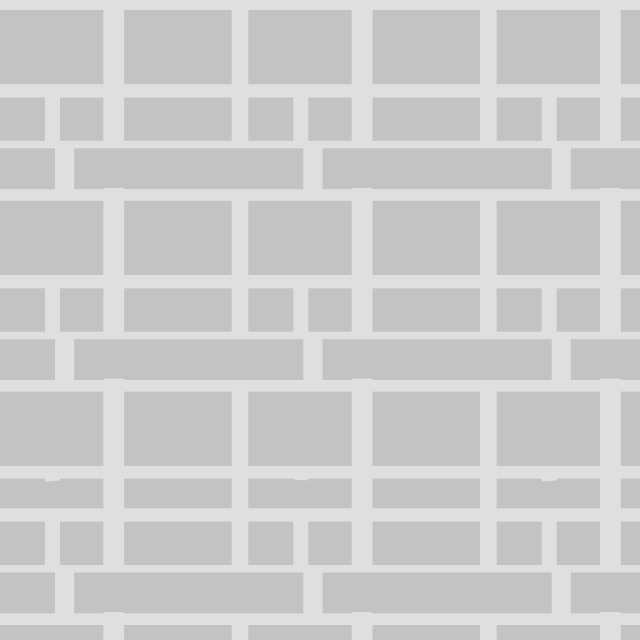
Reproduce this pattern procedurally as a Shadertoy shader.

```glsl
// Lengths are in design units, with UNITS of them per canvas side
const float UNITS = 768.0;
const vec3 BRICK = vec3(0.763);
const vec3 MORTAR = vec3(0.876, 0.874, 0.874);
const vec2 REPEAT = vec2(298.0, 229.0);
const float WRAP = 10.0;                    // half the narrow joint
const vec2 LEFT_BRICK = vec2(0.0, 124.0);   // spans across
const vec2 RIGHT_BRICK = vec2(149.0, 278.0);
const vec2 SPLIT_JOINT = vec2(54.0, 72.0);
const vec2 LONG_JOINT = vec2(66.0, 89.0);
const vec2 TALL_ROW = vec2(12.0, 101.0);    // spans down from the top
const vec2 SPLIT_ROW = vec2(117.0, 169.0);
const vec2 LONG_ROW = vec2(178.0, 227.0);
const vec2 EXTRA_ROW = vec2(574.3, 610.0);
const float EXTRA_START = 560.0;
const float EXTRA_HEIGHT = 51.0;
const float LONG_NOTCH = 1.5;
const vec2 EVEN_NOTCH = vec2(3.5, 2.3);     // depth at left and right
const vec2 ODD_NOTCH = vec2(1.2, 2.2);

// Antialiased coverage of the interval from span.x to span.y
float band(float x, vec2 span, float pixel) {
    return clamp((x - span.x) / pixel + 0.5, 0.0, 1.0)
         * clamp((span.y - x) / pixel + 0.5, 0.0, 1.0);
}

void mainImage(out vec4 fragColor, in vec2 fragCoord) {
    float pixel = UNITS / iResolution.y;
    vec2 p = vec2(fragCoord.x, iResolution.y - fragCoord.y) * pixel;

    // Repeat cell, with the extra course cut out of the vertical rhythm
    float column = floor((p.x + WRAP) / REPEAT.x);
    float u = p.x - column * REPEAT.x;
    float v = mod(p.y - clamp(p.y - EXTRA_START, 0.0, EXTRA_HEIGHT), REPEAT.y);

    // Vertical joints
    float pair = band(u, LEFT_BRICK, pixel) + band(u, RIGHT_BRICK, pixel);
    float splitJoint = band(u, SPLIT_JOINT, pixel);
    float longJoint = band(u, LONG_JOINT, pixel);
    float wideJoint = band(u, vec2(LEFT_BRICK.y, RIGHT_BRICK.x), pixel);

    // Regular courses
    float brick = pair * band(v, TALL_ROW, pixel);
    brick += pair * (1.0 - splitJoint) * band(v, SPLIT_ROW, pixel);
    vec2 longSpan = LONG_ROW - vec2(0.0, LONG_NOTCH * wideJoint);
    brick += (1.0 - longJoint) * band(v, longSpan, pixel);

    // Extra course with slanted notches in its top edge
    vec2 notch = mix(EVEN_NOTCH, ODD_NOTCH, mod(column, 2.0));
    float along = (u - SPLIT_JOINT.x) / (SPLIT_JOINT.y - SPLIT_JOINT.x);
    float depth = splitJoint * mix(notch.x, notch.y, along);
    brick += pair * band(p.y, EXTRA_ROW + vec2(depth, 0.0), pixel);

    fragColor = vec4(mix(MORTAR, BRICK, clamp(brick, 0.0, 1.0)), 1.0);
}
```
